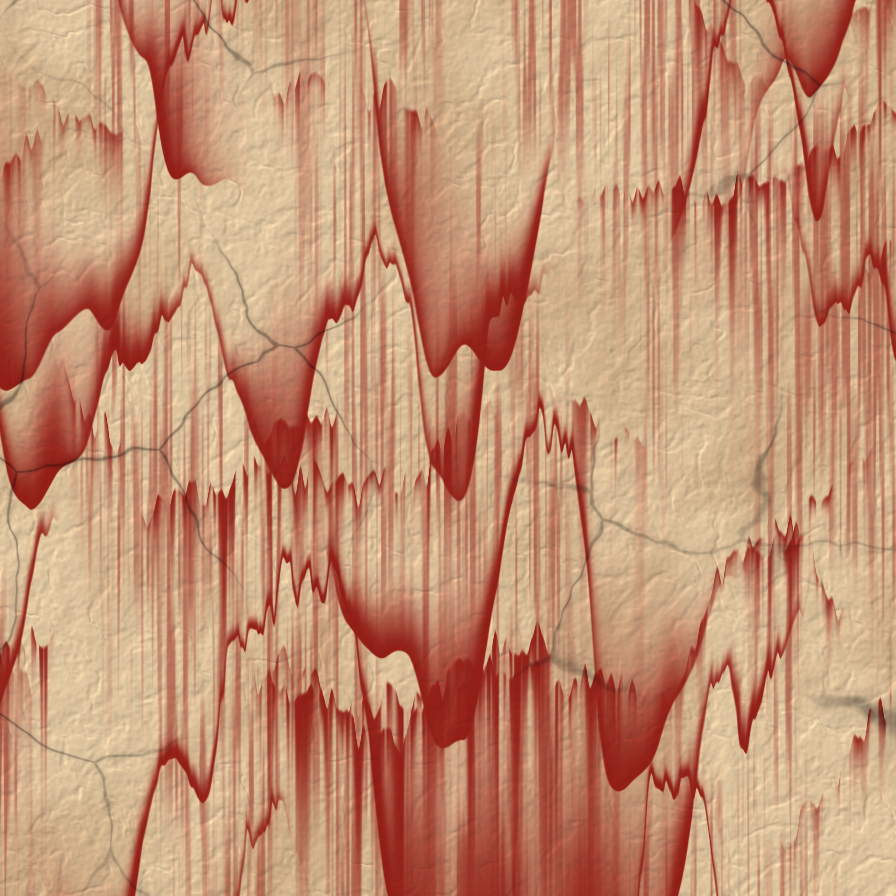
Write a WebGL 1 fragment shader that draws this texture.

```glsl
precision highp float;
// Cracked, flaking plaster wall with red paint running down it in pools and streaks.
uniform vec2 u_resolution;

float hash(vec2 p) {
  vec3 q = fract(p.xyx * vec3(0.1031, 0.1030, 0.0973));
  q += dot(q, q.yzx + 33.33);
  return fract((q.x + q.y) * q.z);
}

float noise(vec2 p) {
  vec2 i = floor(p), f = fract(p);
  f = f * f * (3.0 - 2.0 * f);
  return mix(mix(hash(i), hash(i + vec2(1, 0)), f.x),
             mix(hash(i + vec2(0, 1)), hash(i + vec2(1, 1)), f.x), f.y);
}

float fbm(vec2 p) {
  float sum = 0.0, gain = 0.5;
  for (int i = 0; i < 4; i++) {
    sum += gain * noise(p);
    p = mat2(1.6, 1.2, -1.2, 1.6) * p + 7.3;
    gain *= 0.5;
  }
  return sum;
}

// Plaster height: small creased flakes, dents and fine grain.
float relief(vec2 p) {
  float crease = abs(fbm(p * 26.0 + 1.2 * fbm(p * 17.0)) - 0.47);
  return 0.35 * smoothstep(0.0, 0.1, crease) + 1.1 * fbm(p * 48.0) + 0.2 * noise(p * 230.0);
}

// Thin, nearly straight cracks along the borders of warped cells.
float cracks(vec2 p) {
  p = p * 4.5 + 0.35 * vec2(fbm(p * 9.0), fbm(p * 9.0 + 19.0));
  vec2 cell = floor(p);
  float nearest = 9.0, second = 9.0;
  for (int y = -1; y <= 1; y++) {
    for (int x = -1; x <= 1; x++) {
      vec2 c = cell + vec2(x, y);
      float d = length(c + vec2(hash(c), hash(c + 57.0)) - p);
      second = min(second, max(nearest, d));
      nearest = min(nearest, d);
    }
  }
  float gap = second - nearest;
  float line = 1.0 - smoothstep(0.004, 0.022, gap);
  float halo = 0.3 * (1.0 - smoothstep(0.0, 0.06, gap));
  return (line + halo) * smoothstep(0.25, 0.7, noise(p * 1.3 + 4.0));
}

float hill(float x, float seed) {
  return smoothstep(0.15, 0.8, 0.8 * noise(vec2(x * 11.0 + seed, seed)) + 0.2 * noise(vec2(x * 31.0, seed)));
}

// Lower border of a pool: deep narrow valleys with steep flanks and ragged tops.
float poolEdge(float x, float seed) {
  float h = hill(x, seed);
  float ragged = noise(vec2(x * 110.0, seed)) + 0.6 * noise(vec2(x * 230.0, seed));
  return 0.46 * (h - 0.5) + 0.05 * (ragged - 0.8) * smoothstep(0.3, 0.9, h);
}

// Paint gathered on a border, fading upward.
float pools(vec2 p) {
  float clear = 1.0;
  p.x += 0.014 * (noise(p * vec2(9, 6)) - 0.5);
  for (int i = 0; i < 6; i++) {
    float seed = float(i) * 17.3 + 3.7;
    float slope = (poolEdge(p.x + 0.002, seed) - poolEdge(p.x - 0.002, seed)) / 0.004;
    float steep = min(sqrt(1.0 + slope * slope), 10.0);
    float up = p.y + 0.1 - float(i) * 0.22 - poolEdge(p.x, seed);
    float body = smoothstep(-0.002 * steep, 0.002 * steep, up);
    up = max(up, 0.0);
    float valley = 1.0 - hill(p.x, seed);
    float reach = 0.012 + 0.36 * valley * valley * noise(vec2(p.x * 9.0, seed + 5.0));
    float ink = 0.7 * exp(-up * up / (reach * reach)) + 0.5 * exp(-up / (0.007 + 0.005 * steep));
    ink *= body * (0.55 + 0.7 * noise(p * vec2(26, 6) + seed));
    ink *= smoothstep(0.34, 0.58, noise(vec2(p.x * 6.0 + seed, seed + 9.0)) + 0.12 * valley);
    clear *= 1.0 - clamp(ink, 0.0, 1.0);
  }
  return 1.0 - clear;
}

// Combs of fine runs hanging from ragged borders, fading downward.
float combs(vec2 p) {
  float clear = 1.0;
  for (int i = 0; i < 7; i++) {
    float seed = float(i) * 23.9 + 11.1;
    float edge = 0.1 + float(i) * 0.165 + 0.3 * (noise(vec2(p.x * 7.0, seed)) - 0.5)
               + 0.03 * noise(vec2(p.x * 60.0, seed)) + 0.035 * noise(vec2(p.x * 170.0, seed));
    float d = edge - p.y;
    float strand = 0.6 * noise(vec2(p.x * 150.0, p.y * 2.0 + seed)) + 0.4 * noise(vec2(p.x * 330.0, p.y * 4.0 + seed));
    float reach = 0.012 + 0.3 * pow(noise(vec2(p.x * 120.0, seed)), 2.0) * noise(vec2(p.x * 12.0, seed + 7.0));
    float ink = smoothstep(-0.003, 0.005, d) * exp(-max(d, 0.0) / reach);
    ink *= smoothstep(0.2, 0.7, strand) * smoothstep(0.4, 0.7, noise(vec2(p.x * 9.0, seed + 3.0)));
    clear *= 1.0 - 0.95 * ink;
  }
  return 1.0 - clear;
}

void main() {
  vec2 p = gl_FragCoord.xy / u_resolution.y;

  // Plaster lit from the upper left.
  float light = clamp(relief(p) - relief(p + vec2(-0.0022, 0.0022)), -0.5, 0.5);
  vec3 plaster = mix(vec3(0.81, 0.69, 0.54), vec3(0.87, 0.77, 0.62), smoothstep(0.25, 0.6, fbm(p * 6.0)));

  // Paint: pools, combs and a faint wash of hair-thin vertical streaks.
  float hair = 0.5 * noise(p * vec2(150, 5)) + 0.5 * noise(p * vec2(340, 8) + 9.0);
  float wash = smoothstep(0.4, 0.8, hair) * smoothstep(0.3, 0.75, noise(p * vec2(15, 4) + 40.0));
  float paint = 1.0 - (1.0 - pools(p)) * (1.0 - combs(p));
  paint = mix(paint, smoothstep(0.08, 0.85, paint), 0.75);
  paint = 1.0 - (1.0 - paint) * (1.0 - 0.5 * wash);
  vec3 color = mix(plaster, vec3(0.57, 0.12, 0.09), clamp(paint, 0.0, 1.0));

  color *= 1.0 + 0.34 * light * (1.0 - 0.55 * paint);
  color *= 1.0 - 0.24 * cracks(p);
  gl_FragColor = vec4(color, 1.0);
}
```
